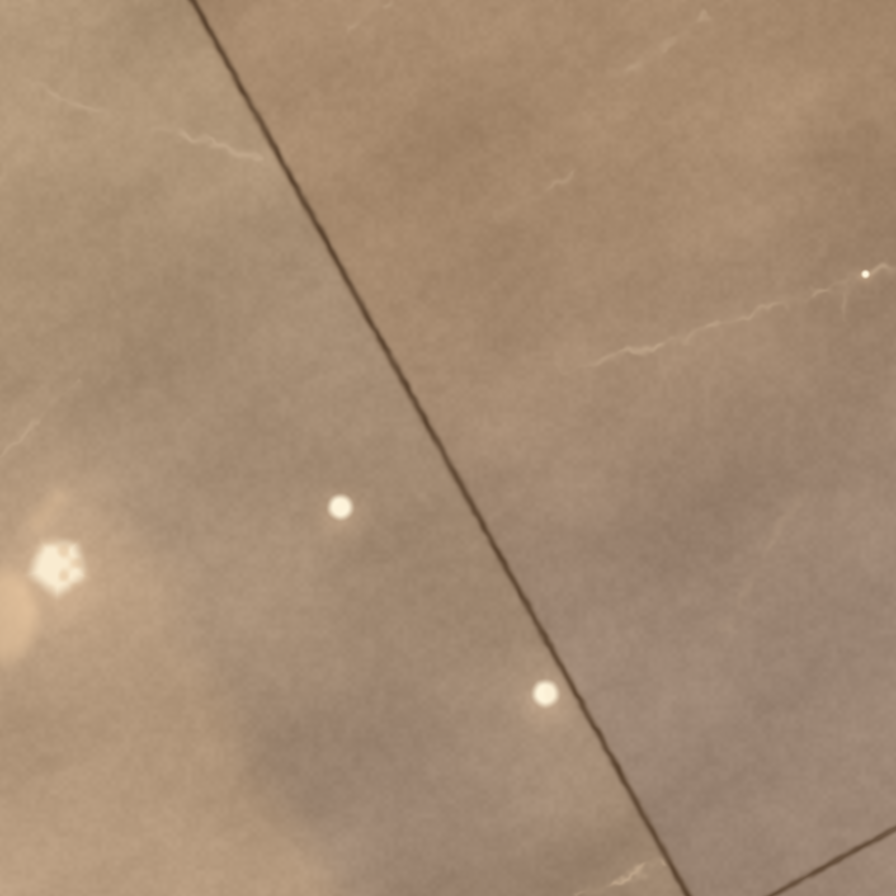
This texture is drawn by a WebGL 2 fragment shader. Its source:

```glsl
#version 300 es
precision highp float;
// Polished beige marble floor with dark joints, pale veins and lamp reflections.
uniform vec2 u_resolution;
out vec4 outColor;

const vec3 SAND = vec3(0.672, 0.572, 0.460);
const vec3 CLAY = vec3(0.648, 0.535, 0.425);
const vec3 TAUPE = vec3(0.635, 0.540, 0.447);
const vec3 MAUVE = vec3(0.605, 0.518, 0.450);
const vec3 SHEEN = vec3(0.700, 0.592, 0.482);
const vec3 JOINT = vec3(0.340, 0.250, 0.170);
const vec3 VEIN = vec3(0.780, 0.680, 0.570);
const vec3 LAMP = vec3(1.000, 0.965, 0.870);
const vec3 WARM = vec3(0.880, 0.750, 0.600);

float hash(vec2 p) {
  vec3 q = fract(vec3(p.xyx) * 0.1031);
  q += dot(q, q.yzx + 33.33);
  return fract((q.x + q.y) * q.z);
}

float noise(vec2 p) {
  vec2 i = floor(p), f = fract(p);
  f = f * f * (3.0 - 2.0 * f);
  float low = mix(hash(i), hash(i + vec2(1, 0)), f.x);
  float high = mix(hash(i + vec2(0, 1)), hash(i + vec2(1, 1)), f.x);
  return mix(low, high, f.y);
}

float fbm(vec2 p) {
  float sum = 0.0, amp = 0.5;
  for (int i = 0; i < 5; i++) {
    sum += amp * noise(p + 40.0);
    p = mat2(1.6, 1.2, -1.2, 1.6) * p;
    amp *= 0.5;
  }
  return sum;
}

float segment(vec2 p, vec2 a, vec2 b) {
  vec2 d = b - a;
  return length(p - a - d * clamp(dot(p - a, d) / dot(d, d), 0.0, 1.0));
}

// Blurred line that never gets thinner than a pixel.
float softLine(float dist, float width, float px) {
  float w = max(width, px);
  return exp(-dist * dist / (w * w));
}

// Ragged, broken vein that fades at its ends, with a faint halo.
float vein(vec2 p, vec2 a, vec2 b, float width) {
  vec2 jitter = vec2(noise(p * 60.0), noise(p * 60.0 + 19.0)) - 0.5;
  jitter += 0.5 * vec2(noise(p * 140.0), noise(p * 140.0 + 23.0)) - 0.25;
  float d = segment(p + jitter * 0.010, a, b);
  float patchy = 0.15 + 0.85 * smoothstep(0.3, 0.75, noise(p * 48.0 + 7.0));
  return patchy * exp(-d * d / (width * width)) + 0.22 * exp(-d / (width * 3.0));
}

float glow(vec2 p, vec2 center, vec2 radius) {
  vec2 q = (p - center) / radius;
  return exp(-dot(q, q));
}

// Blurred lamp disc with an uneven rim; facet flattens it toward a polygon.
vec3 lamp(vec3 col, vec2 p, vec2 center, float radius, float facet, float px) {
  vec2 q = p - center;
  float angle = atan(q.y, q.x) + 0.35;
  float sector = 1.2566;
  float polygon = cos(mod(angle, sector) - 0.5 * sector) * 1.08;
  float r = length(q) * mix(1.0, polygon, facet);
  col += WARM * 0.10 * glow(p, center - vec2(0.0, radius * 0.6), vec2(radius * 1.8));
  float disc = 1.0 - smoothstep(radius * 0.6 - px, radius * 1.15 + px, r);
  vec3 core = mix(LAMP, WARM, facet * (0.25 + 0.6 * smoothstep(0.3, 0.8, noise(p * 70.0))));
  return mix(col, core, disc);
}

vec3 stone(vec2 p, float side) {
  // Broad lighting across the slabs
  vec3 left = mix(TAUPE, SAND, smoothstep(0.40, 0.90, p.y + 0.7 * (0.2 - p.x)));
  vec3 right = mix(MAUVE, CLAY, smoothstep(0.15, 0.9, p.y + 0.35 * (0.7 - p.x)));
  vec3 col = mix(left, right, smoothstep(-0.012, 0.012, side));
  col = mix(col, MAUVE, 0.65 * glow(p, vec2(0.46, 0.10), vec2(0.20, 0.17)));
  // Wide window sheen ending on a slanted edge
  float edge = p.x - 0.13 - 0.54 * (0.48 - p.y) + 0.03 * (noise(p * 14.0) - 0.5);
  float sheen = (1.0 - smoothstep(-0.06, 0.025, edge)) * (1.0 - smoothstep(0.38, 0.62, p.y));
  col = mix(col, SHEEN, 0.85 * sheen);
  // Clouds, diagonal streaks and fine grain
  vec2 along = vec2(dot(p, vec2(0.88, 0.47)), dot(p, vec2(-0.47, 0.88)));
  col += vec3(1.0, 0.95, 0.88) * 0.085 * (fbm(p * 6.0) - 0.48);
  col += vec3(1.0, 0.92, 0.82) * 0.085 * (fbm(along * vec2(5.0, 14.0) + 3.0) - 0.48);
  col += 0.024 * (noise(p * 85.0 + 11.0) - 0.5);
  return col + 0.022 * (noise(p * 190.0) - 0.5);
}

void main() {
  vec2 p = gl_FragCoord.xy / u_resolution;
  float px = 1.0 / min(u_resolution.x, u_resolution.y);
  float side = dot(p - vec2(0.215, 1.0), normalize(vec2(1.0, 0.553)));
  vec3 col = stone(p, side);

  // Pale mineral veins
  float v = 0.40 * vein(p, vec2(0.04, 0.902), vec2(0.17, 0.859), 0.004);
  v += 0.55 * vein(p, vec2(0.17, 0.859), vec2(0.293, 0.823), 0.004);
  v += 0.50 * vein(p, vec2(0.625, 0.587), vec2(0.75, 0.620), 0.004);
  v += 0.50 * vein(p, vec2(0.75, 0.620), vec2(1.0, 0.703), 0.004);
  v += 0.30 * vein(p, vec2(0.945, 0.690), vec2(0.943, 0.645), 0.004);
  v += 0.38 * vein(p, vec2(0.69, 0.917), vec2(0.785, 0.980), 0.005);
  v += 0.32 * vein(p, vec2(0.553, 0.758), vec2(0.640, 0.805), 0.004);
  v += 0.40 * vein(p, vec2(-0.01, 0.483), vec2(0.085, 0.575), 0.003);
  v += 0.16 * vein(p, vec2(0.81, 0.300), vec2(0.89, 0.450), 0.006);
  v += 0.32 * vein(p, vec2(0.385, 0.970), vec2(0.435, 0.997), 0.004);
  v += 0.70 * vein(p, vec2(0.645, -0.002), vec2(0.738, 0.040), 0.004);
  col = mix(col, VEIN, clamp(v, 0.0, 1.0));

  // Joints between slabs, worn unevenly along their length
  float ragged = 0.0018 * (noise(p * 110.0) - 0.5);
  float wear = 0.70 + 0.25 * noise(p * 70.0 + 3.0);
  col = mix(col, JOINT, wear * softLine(side + ragged, 0.0040, px));
  float cross = segment(p, vec2(0.855, -0.003), vec2(1.01, 0.081));
  col = mix(col, JOINT, 0.9 * wear * softLine(cross + ragged, 0.0036, px));

  // Warm smears beside the largest lamp, then the lamp reflections
  float oval = length((p - vec2(0.003, 0.312)) / vec2(0.046, 0.062));
  col = mix(col, WARM, 0.62 * (1.0 - smoothstep(0.55, 1.1, oval)));
  float smear = segment(p, vec2(0.042, 0.418), vec2(0.066, 0.444));
  col = mix(col, WARM, 0.40 * softLine(smear, 0.012, px));
  col = lamp(col, p, vec2(0.380, 0.434), 0.0140, 0.1, px);
  col = lamp(col, p, vec2(0.609, 0.226), 0.0150, 0.15, px);
  col = lamp(col, p, vec2(0.966, 0.694), 0.0045, 0.0, px);
  col = lamp(col, p, vec2(0.065, 0.368), 0.0320, 0.8, px);
  outColor = vec4(clamp(col, 0.0, 1.0), 1.0);
}
```
